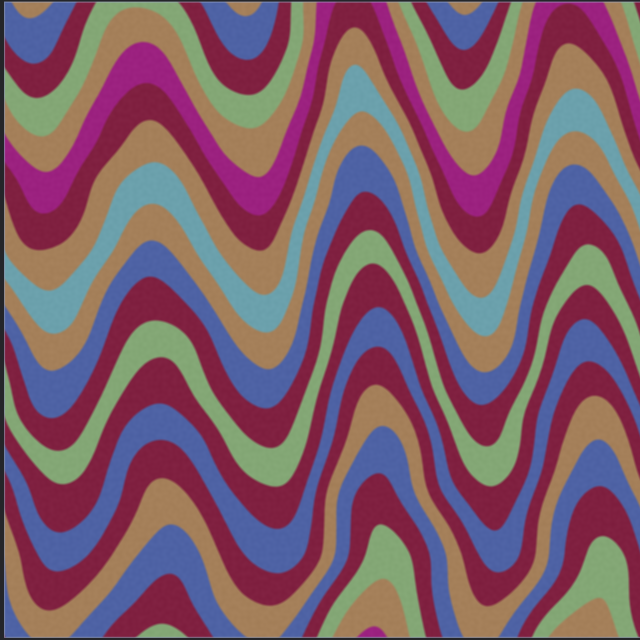
Write a three.js fragment shader that draws this pattern.

```glsl
// Stacked colour bands folded into three tall, slightly leaning waves.
// A height field (depth plus wave plus gradient noise) is cut into equal
// steps; each step takes a colour from a cycle of sixteen bands.

varying vec2 vUv;

const float TAU = 6.28319;
const float BAND_HEIGHT = 0.0617;
const float FIRST_EDGE = 0.026;
const float WAVE_PERIOD = 0.337;
const float TROUGH_X = 0.047;
const float EDGE_SOFTNESS = 0.0028;

const vec3 TAN     = vec3(0.645, 0.500, 0.350);
const vec3 BLUE    = vec3(0.305, 0.385, 0.645);
const vec3 RED     = vec3(0.500, 0.125, 0.250);
const vec3 GREEN   = vec3(0.515, 0.655, 0.460);
const vec3 MAGENTA = vec3(0.610, 0.130, 0.500);
const vec3 TEAL    = vec3(0.420, 0.630, 0.675);
const vec3 FRAME   = vec3(0.140, 0.145, 0.160);
const vec3 RIM     = vec3(0.640, 0.680, 0.800);

// Random unit gradient for a lattice point
vec2 latticeGradient(vec2 cell) {
  float angle = TAU * fract(sin(dot(cell, vec2(127.1, 311.7))) * 4375.85);
  return vec2(cos(angle), sin(angle));
}

// Gradient noise, roughly -0.6 to 0.6
float gradientNoise(vec2 p) {
  vec2 i = floor(p);
  vec2 f = p - i;
  vec2 u = f * f * f * (f * (f * 6.0 - 15.0) + 10.0);
  vec2 e = vec2(1.0, 0.0);
  float a = dot(latticeGradient(i), f);
  float b = dot(latticeGradient(i + e.xy), f - e.xy);
  float c = dot(latticeGradient(i + e.yx), f - e.yx);
  float d = dot(latticeGradient(i + e.xx), f - e.xx);
  return mix(mix(a, b, u.x), mix(c, d, u.x), u.y);
}

// Crest height: a low first wave, tall later ones, fading toward the bottom
float crestHeight(float x, float depth) {
  float height = 0.205 + 0.145 * smoothstep(0.34, 0.42, x)
               - 0.025 * smoothstep(0.68, 0.76, x)
               + 0.08 * (1.0 - smoothstep(0.0, 0.08, x));
  return height * (1.0 - 0.2 * smoothstep(0.7, 1.0, depth));
}

// Continuous band number; whole values are the band edges
float bandField(vec2 p) {
  float depth = 1.0 - p.y;
  float lean = 0.06 * depth - 0.035 * smoothstep(0.86, 1.02, depth);
  float x = p.x - lean + 0.018 * gradientNoise(p * 8.0 + 3.7);
  float wave = 0.5 - 0.5 * cos(TAU * (x - TROUGH_X) / WAVE_PERIOD);
  float wobble = 0.022 * gradientNoise(p * vec2(7.0, 9.0) + 21.3);
  return (depth + crestHeight(x, depth) * wave + wobble - FIRST_EDGE) / BAND_HEIGHT;
}

// 1 where the band number equals the wanted one
bool isBand(float band, float wanted) {
  return abs(band - wanted) < 0.5;
}

vec3 bandColor(float index) {
  float b = mod(index + 0.5, 16.0) - 0.5;
  if (isBand(b, 2.0) || isBand(b, 6.0) || isBand(b, 11.0)
      || isBand(b, 13.0) || isBand(b, 15.0)) return RED;
  if (isBand(b, 1.0) || isBand(b, 10.0) || isBand(b, 14.0)) return BLUE;
  if (isBand(b, 3.0) || isBand(b, 12.0)) return GREEN;
  if (isBand(b, 5.0)) return MAGENTA;
  if (isBand(b, 8.0)) return TEAL;
  return TAN;
}

// Blend the two bands beside the nearest edge over a constant width
vec3 foldedBands(vec2 p, float softness) {
  float field = bandField(p);
  vec2 stepSize = vec2(0.001, 0.0);
  vec2 slope = vec2(bandField(p + stepSize.xy) - field,
                    bandField(p + stepSize.yx) - field) / stepSize.x;
  float edge = floor(field + 0.5);
  float dist = (field - edge) / max(length(slope), 1.0);
  return mix(bandColor(edge), bandColor(edge + 1.0),
             smoothstep(-softness, softness, dist));
}

// Distance inside the dark margins on the left, top and bottom
float insetDistance(vec2 p) {
  return min(p.x - 0.0065, min(p.y - 0.0035, 0.9975 - p.y));
}

void main() {
  vec3 color = foldedBands(vUv, EDGE_SOFTNESS);
  color += 0.016 * gradientNoise(vUv * 130.0);

  // Thin pale rim and dark margin
  float inset = insetDistance(vUv);
  color = mix(color, RIM, 0.6 * (1.0 - smoothstep(0.0005, 0.0025, inset)));
  color = mix(FRAME, color, smoothstep(-0.001, 0.001, inset));

  gl_FragColor = vec4(color, 1.0);
}
```
